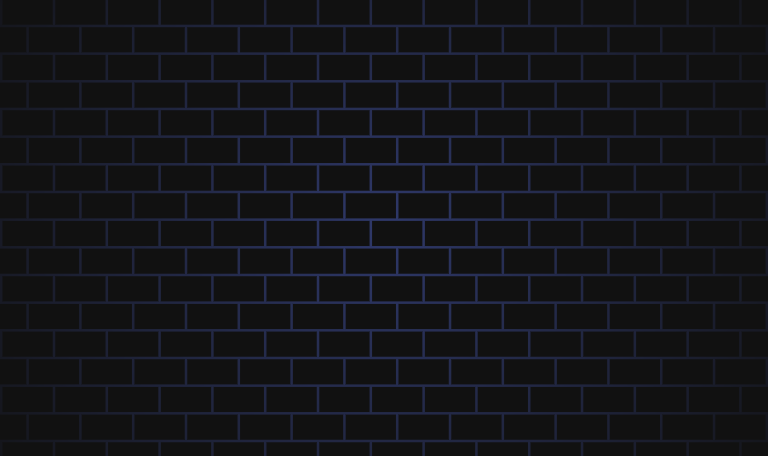
Reproduce this pattern procedurally as a Shadertoy shader.

```glsl
#define BRICK_SIZE vec2(0.1158, 0.06068)
#define WALL_ORIGIN vec2(0.0605, 0.0329)
#define MORTAR_WIDTH 0.0055
#define GLOW_RADIUS 1.1
#define BRICK_COLOR vec3(0.067)
#define MORTAR_COLOR vec3(0.182, 0.220, 0.415)

// Distance to the nearest mortar line of a running-bond wall
float mortarDistance(vec2 p) {
    vec2 cell = (p - WALL_ORIGIN) / BRICK_SIZE;
    cell.x += 0.5 * mod(floor(cell.y), 2.0);
    vec2 toJoint = (0.5 - abs(fract(cell) - 0.5)) * BRICK_SIZE;
    return min(toJoint.x, toJoint.y);
}

void mainImage(out vec4 fragColor, in vec2 fragCoord) {
    float pixel = 1.0 / iResolution.y;
    vec2 p = fragCoord * pixel;
    vec2 center = 0.5 * iResolution.xy * pixel;

    // Antialiased joints
    float mortar = clamp((0.5 * MORTAR_WIDTH - mortarDistance(p)) / pixel + 0.5, 0.0, 1.0);

    // Radial light fading toward the corners
    float glow = clamp(1.0 - length(p - center) / GLOW_RADIUS, 0.0, 1.0);

    fragColor = vec4(mix(BRICK_COLOR, MORTAR_COLOR, mortar * glow), 1.0);
}
```
